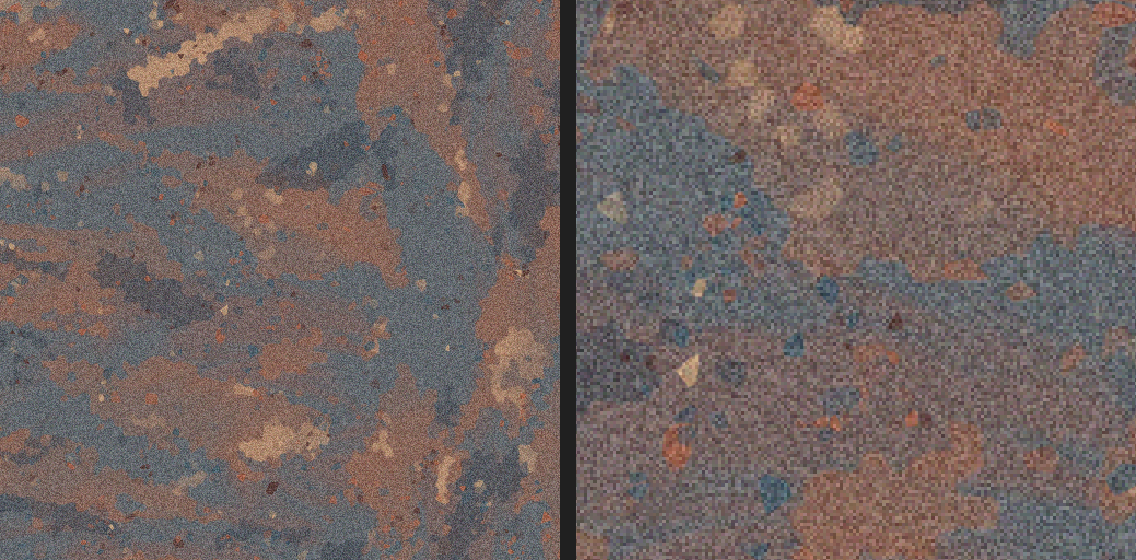
Left: the whole. Right: its middle third, enlarged.
Give the GLSL for this texture, as a Shadertoy shader.

```glsl
// Weathered slate and rust paint: broad slabs with scalloped edges, flat on the
// left and upright on the right, strewn with clustered chips under a fine grain.
// Warped sine fields, sampled at cellular seeds, decide each patch.

#define SLATE vec3(0.385, 0.405, 0.425)
#define UMBER vec3(0.460, 0.390, 0.380)
#define RUST  vec3(0.545, 0.400, 0.345)
#define TAN   vec3(0.700, 0.550, 0.440)
#define DEEP  vec3(0.285, 0.310, 0.345)
#define PATCH_CELLS 68.0    // seeds across the canvas
#define EDGE 0.003          // softness of cell borders
#define GRAIN_CELLS 512.0   // grains across the canvas
#define GRAIN_LIGHT 0.135   // brightness part of the grain
#define GRAIN_TINT 0.060    // colour part of the grain

vec3 hash3(vec2 p) {
    vec3 q = fract(p.xyx * vec3(0.1031, 0.1030, 0.0973));
    q += dot(q, q.yxz + 33.33);
    return fract((q.xxy + q.yzz) * q.zyx);
}

// Layered warped sines, spread about zero with a deviation near one
float field(vec2 p, float seed) {
    const mat2 turn = mat2(0.82, 0.57, -0.57, 0.82);
    float sum = 0.0, amp = 1.5;
    p += seed * vec2(17.3, 9.1);
    for (int i = 0; i < 5; i++) {
        p += 0.8 * sin(p.yx * 0.83 + seed * vec2(1.7, 2.9));
        sum += amp * sin(p.x) * sin(p.y);
        p = turn * p * 1.8 + 3.1;
        amp *= 0.65;
    }
    return sum;
}

// Flat slabs that give way to upright ones on the right
float slabs(vec2 p, float seed) {
    float upright = smoothstep(0.5, 0.66, p.x + 0.1 * sin(p.y * 9.0 + seed));
    return mix(field(p * vec2(7.0, 17.0), seed),
               field(p * vec2(18.0, 7.5), seed + 0.5), upright);
}

// Cellular lookup: the two closest seeds, the cell id and the border gap
float cells(vec2 p, float salt, out vec2 near, out vec2 next, out vec2 id) {
    vec2 base = floor(p);
    float d1 = 9.0, d2 = 9.0;
    near = next = p;
    id = base;
    for (int y = -1; y <= 1; y++)
    for (int x = -1; x <= 1; x++) {
        vec2 cell = base + vec2(x, y);
        vec2 seed = cell + hash3(cell + salt).xy;
        float d = distance(p, seed);
        if (d < d1) {
            d2 = d1; next = near;
            d1 = d; near = seed; id = cell;
        } else if (d < d2) {
            d2 = d; next = seed;
        }
    }
    return d2 - d1;
}

// Patch kind comes from the seed, so its outline follows the cells
vec3 patchColour(vec2 seed, float drift) {
    float warm = slabs(seed, 1.0);
    float pale = slabs(seed, 3.0) + 0.5 * warm;
    float dark = slabs(seed, 4.0) - 0.3 * warm;
    vec3 colour = mix(SLATE, UMBER, smoothstep(-0.4, 1.4, drift));
    colour = mix(colour, RUST, step(0.4, warm) * (0.75 + 0.2 * drift));
    colour = mix(colour, DEEP, step(1.35, dark) * 0.6);
    return mix(colour, TAN, step(1.6, pale) * (0.65 + 0.25 * drift));
}

vec3 chipColour(float pick) {
    if (pick < 0.26) return vec3(0.34, 0.21, 0.19);   // maroon
    if (pick < 0.56) return vec3(0.66, 0.38, 0.28);   // ember
    if (pick < 0.88) return vec3(0.27, 0.36, 0.41);   // teal
    return vec3(0.82, 0.66, 0.50);                    // cream
}

void mainImage(out vec4 fragColor, in vec2 fragCoord) {
    vec2 p = fragCoord / iResolution.y;
    vec2 near, next, id;

    // Broad patches, blended across the cell borders
    float drift = clamp(slabs(p * 0.85, 2.0), -1.0, 1.4);
    float gap = cells(p * PATCH_CELLS, 5.0, near, next, id);
    float inside = 0.5 + 0.5 * smoothstep(0.0, EDGE * PATCH_CELLS, gap);
    vec3 colour = mix(patchColour(next / PATCH_CELLS, drift),
                      patchColour(near / PATCH_CELLS, drift), inside);

    // Clustered chips at three sizes, denser toward the top and bottom
    float rim = smoothstep(0.25, 0.5, abs(p.y - 0.5));
    for (int i = 0; i < 3; i++) {
        float layer = float(i);
        float scale = 58.0 + 27.0 * layer;
        gap = cells(p * scale, 31.0 + 47.0 * layer, near, next, id);
        vec3 rnd = hash3(id + 113.0 + 71.0 * layer);
        vec2 spot = near / scale;
        float cluster = field(spot * 26.0, 6.0 + layer);
        float chance = 0.006 + 0.6 * smoothstep(1.1, 2.2, cluster + 0.4 * rim);
        // Neighbouring chips tend to share a kind
        float kind = fract(0.5 + 0.3 * field(spot * 12.0, 11.0) + 0.35 * rnd.y);
        float chip = step(rnd.x, chance) * smoothstep(0.0, EDGE * scale, gap);
        colour = mix(colour, chipColour(kind), chip * (0.15 + 0.7 * rnd.z * rnd.z));
    }

    // Fine grain, mostly brightness with a little colour
    vec2 grain = floor(p * GRAIN_CELLS);
    vec3 tint = hash3(grain + 7.0) - 0.5;
    vec3 light = hash3(grain.yx + 691.0);
    colour += GRAIN_LIGHT * (light.x + light.y - 1.0) + GRAIN_TINT * tint;

    fragColor = vec4(clamp(colour, 0.0, 1.0), 1.0);
}
```
